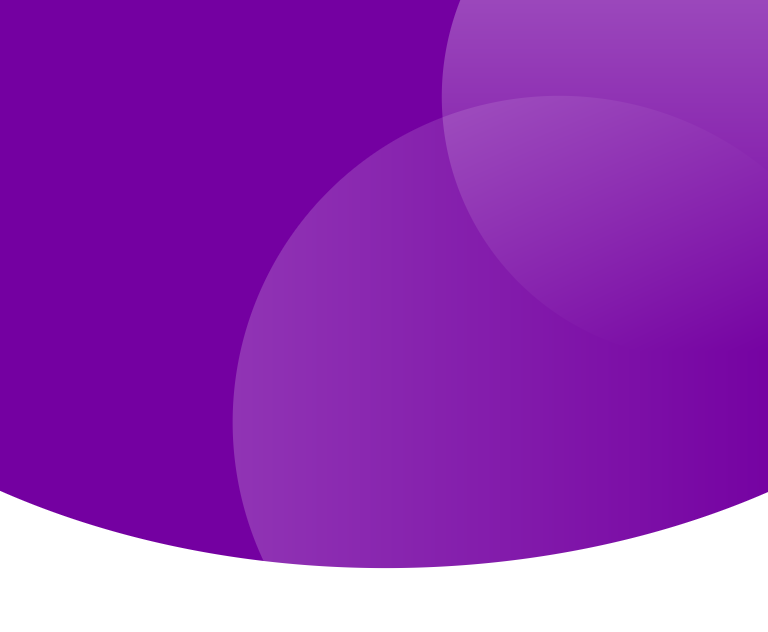
Write a WebGL 1 fragment shader that draws this background.

```glsl
precision highp float;

uniform vec2 u_resolution;

// Lengths are in units of the canvas height
const vec3 PURPLE = vec3(0.455, 0.0, 0.632);
const vec3 WHITE = vec3(1.0);

const vec2 LOWER_CENTER = vec2(0.8847, 0.3318);
const float LOWER_RADIUS = 0.5166;
const float LOWER_FADE_START = 0.368;
const float LOWER_FADE_END = 1.260;
const float LOWER_OPACITY = 0.205;

const vec2 UPPER_CENTER = vec2(1.1137, 0.8468);
const float UPPER_RADIUS = 0.4147;
const float UPPER_FADE_START = 1.0;
const float UPPER_FADE_END = 0.444;
const float UPPER_OPACITY = 0.28;

const vec2 PANEL_CENTER = vec2(0.6098, 0.8389);
const vec2 PANEL_RADII = vec2(1.1058, 0.7378);

float circleDistance(vec2 p, vec2 center, float radius) {
  return length(p - center) - radius;
}

// First-order distance to the ellipse outline
float ellipseDistance(vec2 p, vec2 center, vec2 radii) {
  vec2 q = (p - center) / radii;
  float k = length(q);
  return (k - 1.0) * k / max(length(q / radii), 1e-4);
}

float coverage(float dist, float pixel) {
  return clamp(0.5 - dist / pixel, 0.0, 1.0);
}

// Falls linearly from 1 at start to 0 at end
float fade(float value, float start, float end) {
  return clamp((end - value) / (end - start), 0.0, 1.0);
}

void main() {
  vec2 p = gl_FragCoord.xy / u_resolution.y;
  float pixel = 1.0 / u_resolution.y;
  vec3 color = PURPLE;

  // Upper disc, fading downward
  float upper = coverage(circleDistance(p, UPPER_CENTER, UPPER_RADIUS), pixel);
  upper *= UPPER_OPACITY * fade(p.y, UPPER_FADE_START, UPPER_FADE_END);
  color = mix(color, WHITE, upper);

  // Lower disc, fading to the right
  float lower = coverage(circleDistance(p, LOWER_CENTER, LOWER_RADIUS), pixel);
  lower *= LOWER_OPACITY * fade(p.x, LOWER_FADE_START, LOWER_FADE_END);
  color = mix(color, WHITE, lower);

  // Curved lower edge of the panel; everything above its center is filled
  vec2 panelPoint = vec2(p.x, min(p.y, PANEL_CENTER.y));
  float panel = coverage(ellipseDistance(panelPoint, PANEL_CENTER, PANEL_RADII), pixel);
  gl_FragColor = vec4(mix(WHITE, color, panel), 1.0);
}
```
